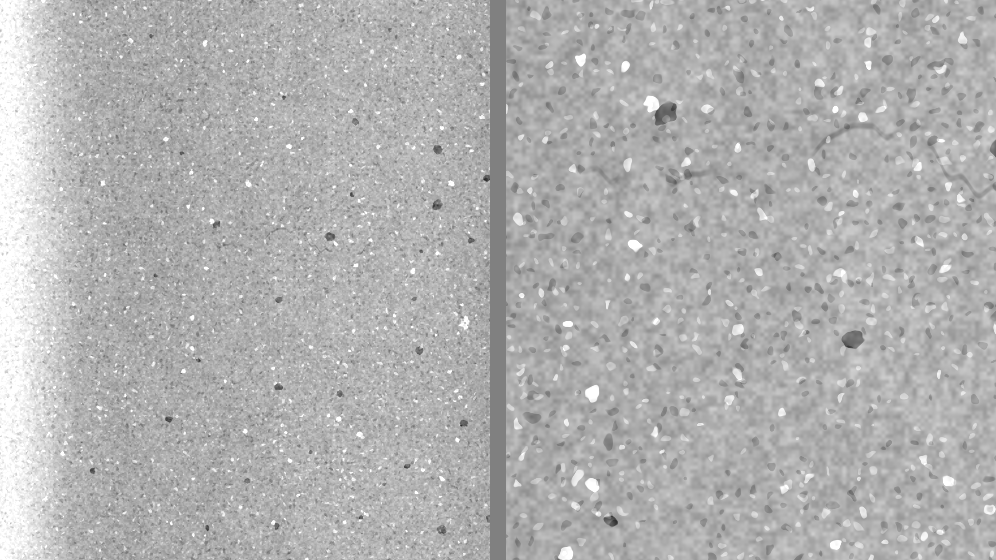
Left, the full canvas; right, a detail of the centre.
Give the GLSL for this texture, as a Shadertoy shader.

```glsl
// A worn grey stone slab: fine mineral grain with pale and dark chips, sparse dark
// pits and a hairline crack, lit by a glare along the left edge. Grain is layered
// value noise; chips are random ellipses, one per grid cell at several scales.

vec3 hash3(vec2 cell) {
    vec3 q = fract(cell.xyx * vec3(0.1031, 0.1030, 0.0973));
    q += dot(q, q.yxz + 33.33);
    return fract((q.xxy + q.yzz) * q.zyx);
}

float noise(vec2 p) {
    vec2 cell = floor(p), f = fract(p);
    f = f * f * (3.0 - 2.0 * f);
    float low = mix(hash3(cell).x, hash3(cell + vec2(1, 0)).x, f.x);
    float high = mix(hash3(cell + vec2(0, 1)).x, hash3(cell + vec2(1, 1)).x, f.x);
    return mix(low, high, f.y);
}

// Coverage of scattered ellipses; sizes holds the smallest and largest radius in cells.
float chips(vec2 p, float scale, float density, vec2 sizes, float stretch, float seed) {
    vec2 q = p * scale + seed * 17.3;
    vec2 cell = floor(q);
    vec3 place = hash3(cell + seed), form = hash3(cell + seed + 71.0);
    float radius = mix(sizes.x, sizes.y, form.x * form.x);
    float aspect = mix(1.0, stretch, form.y);
    vec2 d = fract(q) - 0.5 - (place.xy - 0.5) * (1.0 - 2.0 * radius * aspect);
    float angle = 6.2832 * form.z;
    d = mat2(cos(angle), sin(angle), -sin(angle), cos(angle)) * d;
    d.x /= aspect;
    float edge = 0.6 * scale / iResolution.y;
    float cover = 1.0 - smoothstep(radius - edge, radius + edge, length(d));
    return cover * step(place.z, density);
}

// Wandering hairline, broken up along its length.
float crack(vec2 p) {
    float path = 0.568 + 0.018 * sin(p.x * 27.0 + 0.8)
               + 0.022 * (noise(vec2(p.x * 30.0, 4.0)) - 0.5)
               + 0.010 * (noise(vec2(p.x * 110.0, 9.0)) - 0.5);
    float line = 1.0 - smoothstep(0.0006, 0.0028, abs(p.y - path));
    float extent = smoothstep(0.30, 0.38, p.x) * (1.0 - smoothstep(0.66, 0.75, p.x));
    return line * extent * smoothstep(0.25, 0.65, noise(vec2(p.x * 60.0, 2.0)));
}

// Broad lighting: glare at the left, slight shading at the right, faint streaks.
float lighting(vec2 uv) {
    float width = 0.093 + 0.022 * sin(3.1416 * uv.y) + 0.006 * noise(vec2(3.0, uv.y * 9.0));
    float glare = 0.335 * exp(-pow(uv.x / width, 2.0));
    float streaks = 0.018 * (noise(vec2(uv.x * 28.0, uv.y * 1.5)) - 0.5);
    return 0.667 + glare + streaks + 0.036 * smoothstep(0.25, 0.8, uv.x)
         - 0.035 * smoothstep(0.86, 1.0, uv.x);
}

void mainImage(out vec4 fragColor, in vec2 fragCoord) {
    vec2 uv = fragCoord / iResolution.xy;
    vec2 p = fragCoord / iResolution.y;
    float tone = lighting(uv);

    // Mineral grain, with faint cloudy patches
    tone += 0.13 * (noise(p * 215.0) - 0.5);
    tone += 0.11 * (noise(p * 430.0 + 50.0) - 0.5);
    tone += 0.03 * (noise(p * 24.0 + 8.0) - 0.5);

    // Rough outlines for everything scattered on the surface
    vec2 rough = vec2(noise(p * 260.0 + 31.0), noise(p * 260.0 + 87.0)) - 0.5;
    vec2 q = p + 0.0028 * rough;

    // Small flakes, dark and pale
    tone -= 0.12 * chips(q, 105.0, 0.36, vec2(0.12, 0.24), 2.0, 1.0);
    tone -= 0.14 * chips(q, 62.0, 0.18, vec2(0.09, 0.17), 2.4, 2.0);
    tone += 0.13 * chips(q, 115.0, 0.30, vec2(0.12, 0.24), 2.0, 3.0);

    // Bright crystals
    tone += 0.24 * chips(q, 64.0, 0.20, vec2(0.09, 0.18), 2.0, 4.0);
    tone += 0.33 * chips(q, 27.0, 0.17, vec2(0.05, 0.12), 1.5, 5.0);

    // Dark pits, more frequent towards the right
    float pits = chips(q, 10.0, 0.12 + 0.35 * uv.x, vec2(0.03, 0.085), 1.3, 6.0);
    tone -= pits * (0.20 + 0.18 * noise(p * 150.0));

    // Hairline crack and one ragged white scar
    tone -= 0.13 * crack(p);
    float scar = length((p - vec2(0.83, 0.42)) * vec2(1.2, 0.8) + 0.014 * rough);
    tone += 0.35 * (1.0 - smoothstep(0.005, 0.011, scar));

    fragColor = vec4(vec3(clamp(tone, 0.0, 1.0)), 1.0);
}
```
